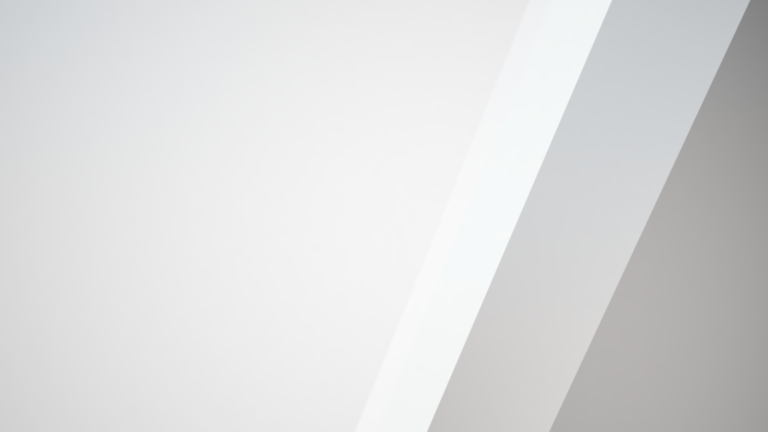
This background is drawn by a WebGL 1 fragment shader. Its source:

```glsl
precision highp float;
// Pale wall beside a slanted pillar: a broad soft light on the wall, a bright
// bevel, a grey side face and a shaded recess. Slanted lines split the planes,
// and each plane is shaded by a smooth falloff with a cool-to-warm tint.

uniform vec2 u_resolution;

#define EDGE_SOFTNESS 0.0016
#define WALL_LIGHT vec2(0.56, 0.47)
#define RECESS_LIGHT vec2(0.78, 0.28)
#define COOL_TINT vec3(-0.010, 0.002, 0.012)
#define WARM_TINT vec3(0.008, -0.001, -0.007)
#define GRAIN 0.003

// Slanted lines as x at the bottom and x at the top of the canvas
#define BEVEL_EDGE vec2(0.462, 0.690)
#define CREASE_EDGE vec2(0.488, 0.719)
#define SIDE_EDGE vec2(0.556, 0.797)
#define RECESS_EDGE vec2(0.715, 0.977)

float lineX(vec2 edge, float y) {
    return mix(edge.x, edge.y, y);
}

// Coverage to the right of a slanted line
float rightOf(vec2 edge, vec2 p, float softness) {
    float width = max(softness, 0.75 / u_resolution.x);
    return smoothstep(-width, width, p.x - lineX(edge, p.y));
}

// Squared distance with a separate weight for each axis
float falloff(vec2 p, vec2 center, vec2 weight) {
    vec2 d = p - center;
    return dot(d * d, weight);
}

vec2 hashGradient(vec2 cell) {
    float angle = 6.2832 * fract(sin(dot(cell, vec2(127.1, 311.7))) * 43758.5);
    return vec2(cos(angle), sin(angle));
}

float gradientNoise(vec2 p) {
    vec2 i = floor(p);
    vec2 f = p - i;
    vec2 u = f * f * f * (f * (f * 6.0 - 15.0) + 10.0);
    vec2 e = vec2(1.0, 0.0);
    float low = mix(dot(hashGradient(i), f),
                    dot(hashGradient(i + e.xy), f - e.xy), u.x);
    float high = mix(dot(hashGradient(i + e.yx), f - e.yx),
                     dot(hashGradient(i + e.xx), f - e.xx), u.x);
    return mix(low, high, u.y);
}

// Wall: widest light, cooling towards the upper left
vec3 wallColor(vec2 p) {
    float value = 0.960 - falloff(p, WALL_LIGHT, vec2(0.36, 0.155));
    float cool = smoothstep(0.45, 1.0, p.y) * (1.0 - smoothstep(0.0, 0.5, p.x));
    return vec3(value) + COOL_TINT * cool;
}

// Bevel: a neutral outer strip, then a faintly cool white face
vec3 bevelColor(vec2 p) {
    float dim = 0.10 * (p.y - 0.4) * (p.y - 0.4);
    vec3 strip = vec3(0.976) - dim;
    vec3 face = mix(vec3(0.962, 0.967, 0.965), vec3(0.966, 0.978, 0.977),
                    smoothstep(0.0, 0.5, p.y)) - 0.6 * dim;
    strip += COOL_TINT * 0.6 * smoothstep(0.5, 1.0, p.y);
    return mix(strip, face, rightOf(CREASE_EDGE, p, 0.006));
}

// Side face: brightest at mid height, with a slope across its width
vec3 sideColor(vec2 p) {
    float left = lineX(SIDE_EDGE, p.y);
    float across = (p.x - left) / (lineX(RECESS_EDGE, p.y) - left) - 0.5;
    float value = 0.835 - 0.21 * (p.y - 0.45) * (p.y - 0.45);
    value += across * mix(0.06, -0.03, p.y);
    return vec3(value) + mix(WARM_TINT, COOL_TINT * 1.2, smoothstep(0.0, 0.9, p.y));
}

// Recess: warm grey, darkening towards the upper right
vec3 recessColor(vec2 p) {
    float value = 0.710 - falloff(p, RECESS_LIGHT, vec2(1.6, 0.255));
    return vec3(value) + WARM_TINT * (1.0 - smoothstep(0.4, 1.0, p.y));
}

void main() {
    vec2 p = gl_FragCoord.xy / u_resolution;

    // Planes from left to right
    vec3 color = wallColor(p);
    color = mix(color, bevelColor(p), rightOf(BEVEL_EDGE, p, 0.003));
    color = mix(color, sideColor(p), rightOf(SIDE_EDGE, p, EDGE_SOFTNESS));
    color = mix(color, recessColor(p), rightOf(RECESS_EDGE, p, EDGE_SOFTNESS));

    // Faint plaster mottling
    color += GRAIN * gradientNoise(p * vec2(64.0, 36.0));
    gl_FragColor = vec4(clamp(color, 0.0, 1.0), 1.0);
}
```
